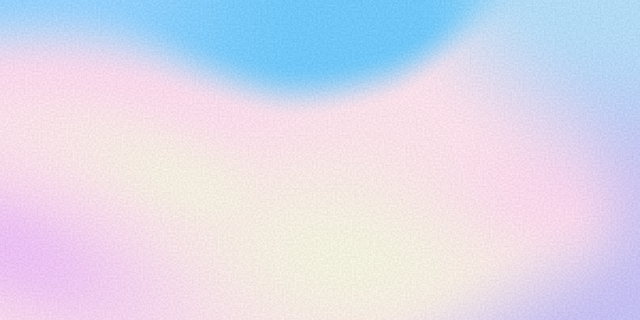
Give the GLSL for this background, as a WebGL 1 fragment shader.

```glsl
precision highp float;

uniform vec2 u_resolution;

#define BLUSH vec3(0.975, 0.875, 0.915)
#define CREAM vec3(0.945, 0.940, 0.870)
#define ROSE vec3(0.970, 0.825, 0.925)
#define ORCHID vec3(0.920, 0.750, 0.950)
#define LAVENDER vec3(0.770, 0.750, 0.945)
#define PALE_BLUE vec3(0.700, 0.855, 0.960)
#define SKY_LEFT vec3(0.580, 0.815, 0.985)
#define SKY_DEEP vec3(0.440, 0.780, 0.970)
#define GRAIN_SCALE 150.0
#define GRAIN_AMOUNT 0.055
#define WARP_AMOUNT 0.02

vec2 hashGradient(vec2 cell) {
  vec3 h = fract(cell.xyx * vec3(0.1031, 0.1030, 0.0973));
  h += dot(h, h.yzx + 33.33);
  float angle = 6.2832 * fract((h.x + h.y) * h.z);
  return vec2(cos(angle), sin(angle));
}

float gradientNoise(vec2 p) {
  vec2 cell = floor(p);
  vec2 f = fract(p);
  vec2 ease = f * f * f * (f * (f * 6.0 - 15.0) + 10.0);
  vec2 e = vec2(1.0, 0.0);
  float a = dot(hashGradient(cell), f);
  float b = dot(hashGradient(cell + e.xy), f - e.xy);
  float c = dot(hashGradient(cell + e.yx), f - e.yx);
  float d = dot(hashGradient(cell + e.xx), f - e.xx);
  return mix(mix(a, b, ease.x), mix(c, d, ease.x), ease.y);
}

// Soft elliptical light, turned by an angle in radians
float glow(vec2 p, vec2 centre, vec2 radius, float angle) {
  float c = cos(angle);
  float s = sin(angle);
  vec2 d = p - centre;
  d = vec2(c * d.x + s * d.y, c * d.y - s * d.x) / radius;
  return exp(-dot(d, d));
}

// Height of the lower border of the sky
float skyEdge(float x) {
  float sag = (x - 0.96) / 0.42;
  return 0.885 - 0.18 * exp(-sag * sag) + 0.16 * smoothstep(1.2, 1.7, x);
}

// Cool tint along the right side, leaving a warm wedge in the middle
float coolMask(vec2 p) {
  float upper = smoothstep(-0.22, 0.25, dot(p - vec2(1.65, 0.68), vec2(0.66, 0.75)));
  float lower = smoothstep(-0.15, 0.22, dot(p - vec2(1.72, 0.15), vec2(0.50, -0.866)));
  float side = 0.6 * smoothstep(1.78, 2.05, p.x);
  return 1.0 - (1.0 - upper) * (1.0 - lower) * (1.0 - side);
}

void main() {
  // Canvas spans 2 by 1 units
  vec2 canvas = gl_FragCoord.xy / u_resolution * vec2(2.0, 1.0);
  vec2 p = canvas + WARP_AMOUNT * vec2(
    gradientNoise(canvas * 2.5 + 7.0),
    gradientNoise(canvas * 2.5 + 19.0));

  // Warm body
  vec3 color = BLUSH;
  float cream = max(
    glow(p, vec2(1.08, 0.20), vec2(0.56, 0.28), -0.1),
    0.85 * glow(p, vec2(0.60, 0.42), vec2(0.42, 0.16), -0.42));
  color = mix(color, CREAM, cream);
  color = mix(color, ROSE, 0.75 * glow(p, vec2(1.74, 0.38), vec2(0.32, 0.17), -0.2));
  color = mix(color, ORCHID, glow(p, vec2(0.0, 0.23), vec2(0.50, 0.19), -0.38));

  // Cool right side
  vec3 cool = mix(LAVENDER, PALE_BLUE, smoothstep(0.35, 0.95, p.y));
  color = mix(color, cool, coolMask(p));

  // Sky with a rose fringe beneath it
  float height = p.y - skyEdge(p.x);
  float fringe = (height + 0.10) / 0.10;
  float leftSide = 1.0 - smoothstep(0.2, 1.3, p.x);
  color = mix(color, ROSE, 0.65 * leftSide * exp(-fringe * fringe));
  float softness = mix(0.12, 0.085, smoothstep(0.2, 0.9, p.x));
  vec3 sky = mix(SKY_LEFT, SKY_DEEP, smoothstep(0.25, 0.95, p.x));
  sky = mix(sky, PALE_BLUE, smoothstep(1.3, 1.7, p.x));
  color = mix(color, sky, smoothstep(-softness, softness, height));

  // Fine paper grain
  color += GRAIN_AMOUNT * gradientNoise(canvas * GRAIN_SCALE);
  gl_FragColor = vec4(clamp(color, 0.0, 1.0), 1.0);
}
```
